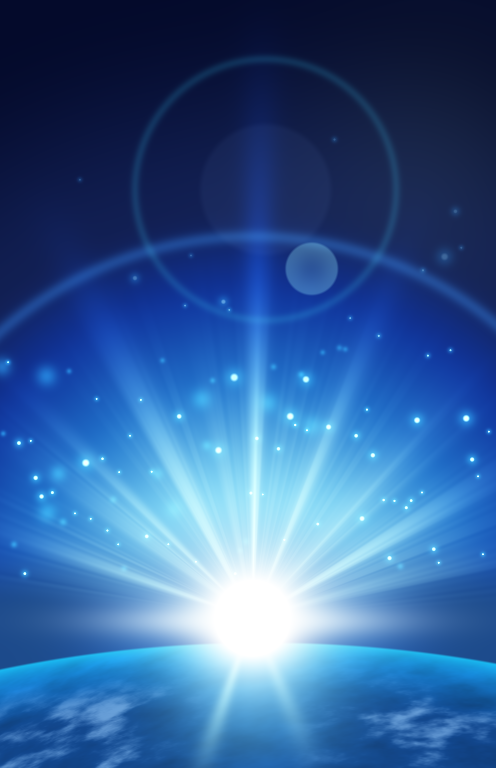
A Shadertoy shader for this background:

```glsl
// A sun bursting over a blue planet's rim, with light rays, drifting sparks and lens rings.
#define SUN vec2(0.006, 0.195)
#define PLANET_TOP vec2(0.02, 0.163)
#define PLANET_RADIUS 1.7
#define HALO_RADIUS 0.497
#define CORE_RADIUS 0.072
#define SPARK_COUNT 95
#define RAY_COUNT 12
#define RING_CENTER vec2(0.023, 0.753)
#define GHOST_CENTER vec2(0.083, 0.650)

vec3 hash3(float n) {
    vec3 q = fract(vec3(n) * vec3(0.1031, 0.1030, 0.0973));
    q += dot(q, q.yzx + 33.33);
    return fract((q.xxy + q.yzz) * q.zyx);
}

float noise(vec2 p) {
    vec2 cell = floor(p), f = fract(p);
    f = f * f * (3.0 - 2.0 * f);
    float n = cell.x + cell.y * 57.0 + 300.0;
    return mix(mix(hash3(n).x, hash3(n + 1.0).x, f.x),
               mix(hash3(n + 57.0).x, hash3(n + 58.0).x, f.x), f.y);
}

float fbm(vec2 p) {
    float sum = 0.0, gain = 0.5;
    for (int i = 0; i < 5; i++) {
        sum += gain * noise(p);
        p = mat2(1.6, 1.2, -1.2, 1.6) * p;
        gain *= 0.5;
    }
    return sum;
}

// 1 up to near, easing to 0 at far
float fall(float near, float far, float x) { return 1.0 - smoothstep(near, far, x); }

// Gaussian bump
float bump(float x, float width) { return exp(-x * x / (width * width)); }

vec3 screen(vec3 base, vec3 light) { return base + (1.0 - base) * clamp(light, 0.0, 1.0); }

vec3 skyColor(vec2 p, vec2 d, float r) {
    float lift = mix(0.25, 1.0, smoothstep(0.0, 0.16, d.y));
    vec3 c = mix(vec3(0.015, 0.04, 0.17), vec3(0.07, 0.125, 0.33), fall(0.50, 0.82, r));
    c += vec3(0.05, 0.06, 0.03) * bump(distance(p, vec2(0.24, 0.80)), 0.18);
    c = mix(c, vec3(0.06, 0.20, 0.61), fall(0.40, 0.54, r));
    c = mix(c, vec3(0.12, 0.45, 0.80), fall(0.27, 0.45, r) * lift);
    c = mix(c, vec3(0.42, 0.82, 0.96), fall(0.14, 0.33, r) * lift);
    // Dull haze low at both sides
    float haze = fall(0.01, 0.10, d.y) * smoothstep(0.10, 0.30, abs(d.x));
    return mix(c, vec3(0.12, 0.30, 0.52), 0.8 * haze);
}

vec3 planetColor(vec2 p, vec2 d, float depth) {
    vec3 c = mix(vec3(0.08, 0.48, 0.82), vec3(0.07, 0.28, 0.56), smoothstep(0.0, 0.09, depth));
    float cloud = fbm(vec2(p.x * 17.0 + 4.0, depth * 48.0 + p.x * 8.0));
    c *= 0.75 + 0.5 * cloud;
    cloud = smoothstep(0.46, 0.78, cloud) * smoothstep(0.02, 0.08, depth);
    c = mix(c, vec3(0.50, 0.70, 0.90), 0.75 * cloud * smoothstep(0.04, 0.18, abs(d.x)));
    c = mix(c, vec3(0.10, 0.78, 0.97), 0.9 * exp(-max(depth, 0.0) / 0.013));
    return screen(c, vec3(0.35, 0.72, 0.95) * bump(d.x, 0.12) * fall(0.02, 0.26, -d.y));
}

float rayLight(vec2 d, float r) {
    // direction from vertical, angular width, reach, strength
    vec4 rays[RAY_COUNT] = vec4[RAY_COUNT](
        vec4(0.015, 0.040, 0.85, 0.95), vec4(-0.47, 0.055, 0.66, 0.75),
        vec4(-0.79, 0.035, 0.52, 0.65), vec4(-0.93, 0.060, 0.50, 0.45),
        vec4(-1.235, 0.045, 0.48, 0.70), vec4(-0.19, 0.035, 0.45, 0.35),
        vec4(0.39, 0.050, 0.64, 0.60), vec4(0.72, 0.090, 0.55, 0.35),
        vec4(1.04, 0.055, 0.52, 0.75), vec4(1.29, 0.050, 0.45, 0.35),
        vec4(-2.81, 0.080, 0.27, 0.70), vec4(2.75, 0.100, 0.24, 0.45));
    float angle = atan(d.x, d.y), light = 0.0;
    for (int i = 0; i < RAY_COUNT; i++)
        light += rays[i].w * bump(angle - rays[i].x, rays[i].y) * fall(0.05, rays[i].z, r);
    // Fine streaks between the main rays
    float streak = noise(vec2(angle * 24.0, 3.0)) * noise(vec2(angle * 61.0, 9.0));
    return light + 0.4 * streak * fall(0.10, 0.52, r) * smoothstep(0.0, 0.08, d.y);
}

vec3 sparkLight(vec2 p) {
    vec3 light = vec3(0.0);
    for (int i = 0; i < SPARK_COUNT; i++) {
        vec3 h = hash3(float(i) + 11.0);
        float high = pow(h.x, 7.0);
        vec2 center = vec2((fract(float(i) * 0.618) - 0.5) * 0.64, 0.25 + 0.30 * h.y + 0.34 * high);
        float size = mix(0.0018, 0.0075, h.z * h.z * h.z);
        float dist = distance(p, center), power = mix(1.0, 0.35, smoothstep(0.45, 0.70, center.y));
        light += power * vec3(0.12, 0.55, 0.95) * 0.7 * bump(dist, 1.9 * size);
        light += power * power * vec3(0.85, 0.97, 1.0) * fall(0.3 * size, size, dist) * step(0.25, h.x);
    }
    return light;
}

void mainImage(out vec4 fragColor, in vec2 fragCoord) {
    vec2 p = (fragCoord - vec2(0.5 * iResolution.x, 0.0)) / iResolution.y;
    vec2 d = p - SUN;
    float r = length(d), soft = 1.5 / iResolution.y;

    // Sky and planet
    float depth = PLANET_RADIUS - distance(p, PLANET_TOP - vec2(0.0, PLANET_RADIUS));
    vec3 color = mix(skyColor(p, d, r), planetColor(p, d, depth), smoothstep(-soft, soft, depth));

    // Rays and halo arc
    vec3 rayColor = mix(vec3(0.65, 0.95, 1.0), vec3(0.03, 0.20, 0.78), smoothstep(0.12, 0.50, r));
    color = screen(color, rayColor * rayLight(d, r));
    color = screen(color, vec3(0.06, 0.17, 0.32) * bump(r - HALO_RADIUS, 0.009));

    // Lens rings and ghost disc
    float ring = distance(p, RING_CENTER), ghost = distance(p, GHOST_CENTER);
    color = screen(color, vec3(0.03, 0.13, 0.16) * bump(ring - 0.17, 0.006));
    color = screen(color, vec3(0.03, 0.04, 0.06) * fall(0.08, 0.09, ring));
    float disc = fall(0.034 - soft, 0.034 + soft, ghost);
    color = screen(color, vec3(0.16, 0.27, 0.30) * disc * (0.7 + 0.4 * smoothstep(0.0, 0.034, ghost)));

    // Sparks, flat flare and white core
    color = screen(color, sparkLight(p));
    color = screen(color, vec3(0.75, 0.80, 0.82) * bump(d.x, 0.17) * bump(d.y + 0.004, 0.020));
    color = screen(color, vec3(0.80, 0.96, 1.0) * 0.85 * bump(length(d * vec2(1.0, 0.85)), 0.14) * smoothstep(-0.08, 0.02, d.y));
    color = screen(color, vec3(1.6) * bump(r, CORE_RADIUS));
    fragColor = vec4(clamp(color, 0.0, 1.0), 1.0);
}
```
